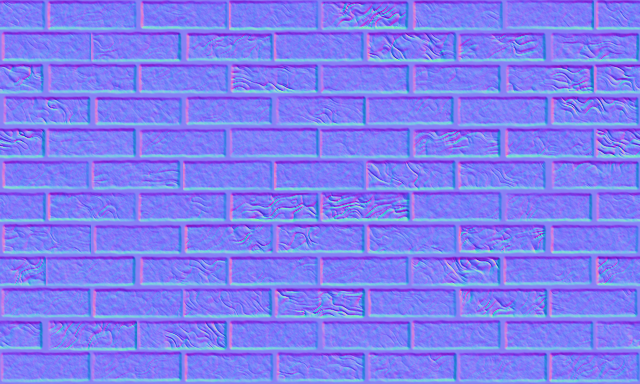
Write a WebGL 2 fragment shader that draws this texture map.

```glsl
#version 300 es
precision highp float;
// Tangent-space normal map of a running-bond brick wall, 7 bricks by 12 courses.
// Each brick is a worn rounded box with grain and creases added to its height;
// the slope of that height is taken by central differences and stored as colour.

uniform vec2 u_resolution;
out vec4 fragColor;

const vec2 GRID = vec2(7.0, 12.0);           // bricks across, courses up
const vec2 CELL = vec2(2.85, 1.0);           // cell size in course heights
const vec2 HALF_BRICK = vec2(1.35, 0.42);
const vec3 MORTAR_TINT = vec3(0.57, 0.52, 0.94);
const float BLUE_GAIN = 0.98;

float hash(vec2 p) {
    vec3 a = fract(p.xyx * 0.1031);
    a += dot(a, a.yzx + 33.33);
    return fract((a.x + a.y) * a.z);
}

float noise(vec2 p) {
    vec2 i = floor(p), f = fract(p);
    vec2 u = f * f * f * (f * (f * 6.0 - 15.0) + 10.0);
    vec2 e = vec2(0.0, 1.0);
    return mix(mix(hash(i), hash(i + e.yx), u.x),
               mix(hash(i + e.xy), hash(i + e.yy), u.x), u.y);
}

float fbm(vec2 p) {
    float sum = 0.0, gain = 0.5;
    for (int i = 0; i < 3; i++) {
        sum += gain * noise(p);
        p = mat2(1.6, 1.2, -1.2, 1.6) * p + 7.3;
        gain *= 0.5;
    }
    return sum;
}

mat2 rotation(float angle) {
    float c = cos(angle), s = sin(angle);
    return mat2(c, s, -s, c);
}

float roundedBox(vec2 p, vec2 halfSize, float radius) {
    vec2 q = abs(p) - halfSize + radius;
    return length(max(q, 0.0)) + min(max(q.x, q.y), 0.0) - radius;
}

// Signed distance to the uneven outline of one brick.
float brickDistance(vec2 p, vec2 seed) {
    vec2 jitter = vec2(hash(seed + 3.1), hash(seed + 8.7)) - 0.5;
    vec2 size = HALF_BRICK + vec2(0.06, 0.025) * (hash(seed + 5.9) - 0.5);
    float wobble = fbm(p * 4.0 + seed * 19.0 + 40.0) - 0.44;
    vec2 centred = rotation(0.012 * jitter.x) * (p - jitter * vec2(0.09, 0.03));
    return roundedBox(centred, size, 0.06) + 0.05 * wobble;
}

// Thin folds stretched along a direction chosen per brick.
float creases(vec2 p, vec2 seed) {
    vec2 warp = vec2(noise(p * 2.5), noise(p * 2.5 + 31.0)) - 0.5;
    vec2 q = rotation(1.8 * (hash(seed + 12.4) - 0.5)) * (p + 0.35 * warp);
    float ridge = 1.0 - abs(2.0 * noise(q * vec2(2.2, 6.0)) - 1.0);
    float fine = 1.0 - abs(2.0 * noise(q * vec2(4.5, 9.0) + 11.0) - 1.0);
    return ridge * ridge * ridge + 0.5 * fine * fine;
}

float surfaceHeight(vec2 p, vec2 seed) {
    vec2 q = p + seed * 17.0 + 60.0;
    float body = 1.0 - smoothstep(-0.07, 0.05, brickDistance(p, seed));
    float wear = hash(seed + 21.3);
    float patches = smoothstep(0.3, 0.75, noise(q * 1.6 + 9.0));
    float relief = 0.036 * fbm(q * 7.0) + 0.018 * noise(q * 2.0);
    relief += mix(0.008, 0.055, wear * wear) * (0.3 + patches) * creases(q, seed);
    vec2 tilt = vec2(hash(seed + 2.2), hash(seed + 6.6)) - 0.5;
    float face = 0.06 + relief - 0.02 + 0.05 * dot(tilt, p);
    float mortar = 0.012 * fbm(q * 5.0);
    return mix(mortar, face, body);
}

vec2 surfaceSlope(vec2 p, vec2 seed, float stepSize) {
    vec2 e = vec2(stepSize, 0.0);
    return vec2(surfaceHeight(p + e.xy, seed) - surfaceHeight(p - e.xy, seed),
                surfaceHeight(p + e.yx, seed) - surfaceHeight(p - e.yx, seed))
           / (2.0 * stepSize);
}

void main() {
    // Cell lookup, with every other course moved by half a brick
    vec2 grid = gl_FragCoord.xy / u_resolution * GRID - vec2(0.0, 0.03);
    grid.x += 0.5 * mod(floor(grid.y), 2.0);
    vec2 seed = mod(floor(grid), GRID);
    vec2 p = (fract(grid) - 0.5) * CELL;

    // Slope to encoded normal
    vec2 slope = surfaceSlope(p, seed, 0.025);
    vec3 normal = normalize(vec3(slope + vec2(-0.01, -0.02), 1.0));
    vec3 color = 0.5 + 0.5 * normal;
    color.b *= BLUE_GAIN;

    // Paler joints
    float joint = smoothstep(-0.01, 0.06, brickDistance(p, seed));
    color = mix(color, MORTAR_TINT, 0.5 * joint);
    fragColor = vec4(color, 1.0);
}
```
